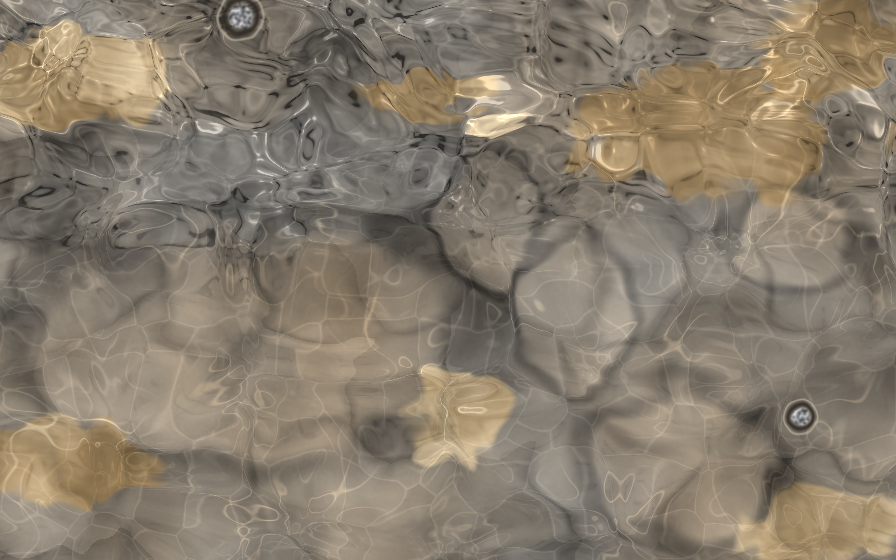
Reproduce this texture procedurally as a Shadertoy shader.

```glsl
const vec3 COOL = vec3(1.02, 1.0, 0.96);
const vec3 WARM = vec3(1.13, 1.0, 0.83);
const vec3 OCHRE = vec3(0.64, 0.51, 0.32);
const vec3 CREAM = vec3(0.86, 0.78, 0.64);

float hash(vec2 p) {
    vec3 q = fract(vec3(p.xyx) * 0.1031);
    q += dot(q, q.yzx + 33.33);
    return fract((q.x + q.y) * q.z);
}

float corner(vec2 cell, vec2 offset) {
    float angle = 6.2832 * hash(cell);
    return dot(vec2(cos(angle), sin(angle)), offset);
}

// Signed gradient noise
float noise(vec2 p) {
    vec2 i = floor(p), f = p - i, e = vec2(1.0, 0.0);
    vec2 u = f * f * f * (f * (f * 6.0 - 15.0) + 10.0);
    float low = mix(corner(i, f), corner(i + e.xy, f - e.xy), u.x);
    float high = mix(corner(i + e.yx, f - e.yx), corner(i + e.xx, f - e.xx), u.x);
    return mix(low, high, u.y);
}

float fbm(vec2 p) {
    float sum = 0.0, gain = 1.0;
    for (int i = 0; i < 4; i++) {
        sum += gain * noise(p);
        p = mat2(1.6, 1.2, -1.2, 1.6) * p + 7.3;
        gain *= 0.5;
    }
    return sum;
}

vec2 slope(vec2 p) {
    vec2 e = vec2(0.05, 0.0);
    return vec2(noise(p + e.xy) - noise(p - e.xy), noise(p + e.yx) - noise(p - e.yx)) / 0.1;
}

// Cell pattern: x = distance across the gap, y = random value of the stone
vec2 stones(vec2 p) {
    vec2 cell = floor(p);
    float near = 9.0, second = 9.0, id = 0.0;
    for (int y = -1; y <= 1; y++)
    for (int x = -1; x <= 1; x++) {
        vec2 c = cell + vec2(x, y);
        float d = length(c + 0.15 + 0.7 * vec2(hash(c), hash(c + 41.7)) - p);
        if (d < near) { second = near; near = d; id = hash(c + 13.1); }
        else second = min(second, d);
    }
    return vec2(second - near, id);
}

// Thin bright curve along the zero contour
float vein(float n, float width) {
    return 1.0 - smoothstep(0.0, width, abs(n));
}

float ellipse(vec2 p, vec4 shape) {
    return length((p - shape.xy) / shape.zw) - 1.0;
}

vec3 bubble(vec3 col, vec2 p, vec2 centre, float radius) {
    float d = length(p - centre) / radius + 0.15 * noise(p * 40.0);
    float sparkle = 0.55 + 0.5 * noise(p * 130.0) + 0.25 * noise(p * 60.0);
    col = mix(col, vec3(0.17, 0.15, 0.13), 0.85 * smoothstep(0.28, 0.0, abs(d - 0.85)));
    col = mix(col, vec3(0.76, 0.72, 0.64), 0.6 * smoothstep(0.12, 0.0, abs(d - 1.18)));
    return mix(col, vec3(0.98, 0.99, 1.0) * sparkle, smoothstep(0.7, 0.5, d));
}

void mainImage(out vec4 fragColor, in vec2 fragCoord) {
    vec2 p = fragCoord / iResolution.y;

    // Water surface: broad swell everywhere, choppy ripples toward the top
    float chop = 0.12 + 0.88 * smoothstep(0.5, 0.82, p.y + 0.3 * noise(p * 2.7));
    vec2 swell = slope(p * vec2(8.0, 10.0) + 0.5 * slope(p * 4.0));
    vec2 ripple = slope(p * vec2(14.0, 27.0) + 0.6 * swell + vec2(0.0, 4.0 * p.x));
    vec2 q = p + 0.016 * swell + 0.011 * chop * ripple;

    // Stony bed
    vec2 rocks = stones(q * 5.0 + 0.3 * noise(q * 9.0));
    vec2 pebbles = stones(q * 12.0 + 0.35 * slope(q * 7.0));
    float cloud = fbm(q * vec2(4.0, 5.0));
    float tone = 0.475 + 0.17 * cloud + 0.09 * (rocks.y - 0.5) + 0.05 * (pebbles.y - 0.5);
    tone -= 0.1 * smoothstep(0.22, 0.0, rocks.x) * smoothstep(-0.3, 0.3, noise(p * 5.0 + 3.0));
    float warmth = 0.42 + 0.6 * fbm(q * 2.6 + 5.0);

    // Broad boulders with shadowed rims
    vec4 boulders[5] = vec4[5](
        vec4(0.45, 0.39, 0.38, 0.21), vec4(0.87, 0.6, 0.09, 0.11), vec4(1.22, 0.17, 0.16, 0.12),
        vec4(1.03, 0.43, 0.09, 0.13), vec4(1.42, 0.57, 0.11, 0.08));
    for (int i = 0; i < 5; i++) {
        float d = ellipse(q, boulders[i]) + 0.25 * noise(q * 7.0);
        float inside = smoothstep(0.06, -0.08, d);
        tone += 0.045 * inside - 0.11 * smoothstep(0.2, 0.0, abs(d - 0.1));
        warmth += 0.16 * inside;
    }
    float shade = smoothstep(0.4, -0.5, ellipse(q, vec4(0.55, 0.67, 0.42, 0.12)));
    tone -= 0.06 * shade;
    warmth -= 0.45 * shade;

    // Refracted light: relief, streaks and caustic webs
    vec2 flow = q * vec2(11.0, 25.0) + 0.8 * swell + 0.5 * ripple + vec2(0.0, 4.0 * p.x);
    float streak = noise(flow) + 0.5 * noise(flow * 2.1 + 9.0);
    float web = vein(noise(q * 10.0 + 0.4 * swell), 0.05) * smoothstep(-0.15, 0.4, noise(p * 6.0));
    float fine = vein(noise(q * 19.0 + 0.6 * swell), 0.07) * smoothstep(-0.1, 0.4, noise(p * 8.0 + 20.0));
    tone += 0.03 * dot(swell, vec2(-0.5, 0.8)) + 0.025 * chop * ripple.y + 0.2 * chop * streak;
    tone += 0.12 * web + 0.07 * fine + 0.06 * smoothstep(0.09, 0.0, pebbles.x) * (1.0 - chop);
    tone -= 0.2 * chop * smoothstep(0.35, 0.6, -streak);
    tone += 0.22 * chop * smoothstep(0.42, 0.65, streak) + 0.012 * noise(p * 140.0);
    tone = clamp(tone, 0.17, 0.82);
    vec3 col = tone * mix(COOL, WARM, clamp(warmth + 0.25 * web, 0.0, 1.0));

    // Ochre and cream rocks, with ragged outlines
    vec4 golden[8] = vec4[8](
        vec4(0.13, 0.86, 0.18, 0.08), vec4(1.28, 0.76, 0.24, 0.12), vec4(1.49, 0.92, 0.13, 0.1),
        vec4(0.81, 0.27, 0.075, 0.095), vec4(1.47, 0.06, 0.14, 0.075), vec4(0.12, 0.18, 0.17, 0.075),
        vec4(0.88, 0.785, 0.05, 0.022), vec4(0.76, 0.83, 0.13, 0.03));
    float pale[8] = float[8](0.6, 0.05, 0.05, 0.85, 0.55, 0.2, 0.9, 0.3);
    float ragged = 0.5 * noise(q * 9.0) + 0.35 * noise(q * 23.0);
    for (int i = 0; i < 8; i++) {
        float mask = smoothstep(0.1, -0.14, ellipse(q, golden[i]) + ragged);
        float glow = clamp(pale[i] + 0.7 * cloud + 0.5 * web + 0.3 * streak, 0.0, 1.0);
        vec3 rock = mix(OCHRE, CREAM, glow) * (0.98 + 1.1 * (tone - 0.47));
        col = mix(col, rock, mask * mix(0.68, 0.95, pale[i]));
    }

    // Floating bubbles
    col = bubble(col, p, vec2(0.43, 0.97), 0.035);
    col = bubble(col, p, vec2(1.43, 0.255), 0.026);
    fragColor = vec4(clamp(col, 0.0, 1.0), 1.0);
}
```
